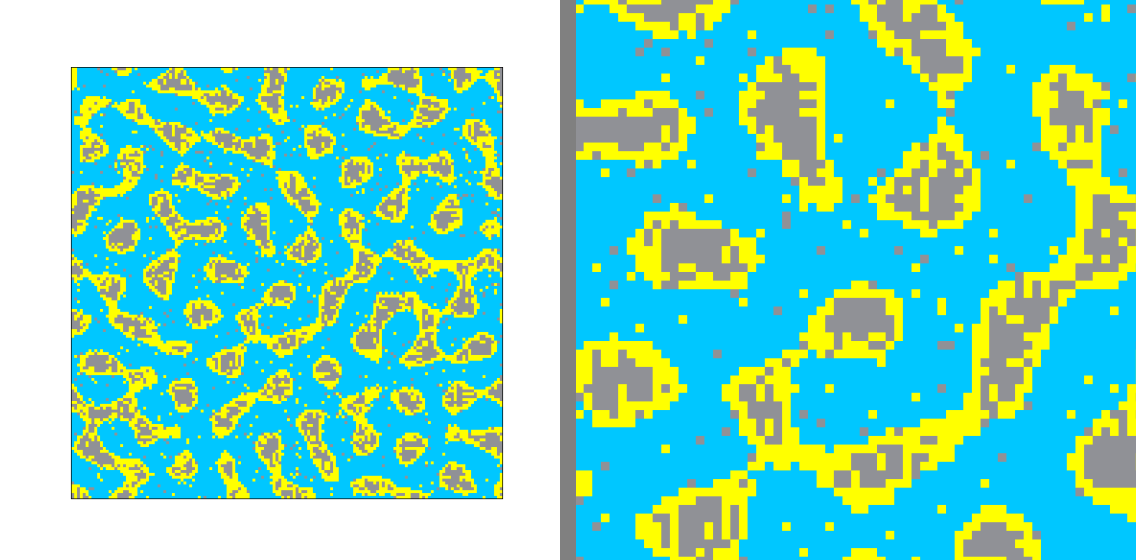
Left, the full canvas; right, a detail of the centre.
This pattern is drawn by a WebGL 1 fragment shader. Its source:

```glsl
precision highp float;
// A framed square grid of coloured cells on white. Random plane waves of
// similar length form a field; cells above a level make branching islands
// with a yellow rim and a grey mottled core, in a cyan sea with stray cells.

#define CELLS 150.0       // cells along one side of the grid
#define WAVELENGTH 16.0   // spacing of the islands, in cells
#define WAVES 28          // plane waves summed into the field
#define LEVEL 0.30        // field height at the shore
#define RIM 1.15          // rim width, in cells
#define MOTTLE 0.30       // share of yellow dashes in the core
#define STRAY 0.024       // share of stray cells of each colour
#define FRAME 0.0013      // line width of the frame
#define CENTER vec2(0.5125, 0.4945)
#define HALF_SIDE 0.3852

uniform vec2 u_resolution;

const vec3 PAPER = vec3(1.0);
const vec3 INK = vec3(0.0);
const vec3 CYAN = vec3(0.0, 0.78, 1.0);
const vec3 YELLOW = vec3(1.0, 1.0, 0.0);
const vec3 GREY = vec3(0.565, 0.57, 0.59);

float hash(vec2 p) {
  vec3 q = fract(vec3(p.xyx) * 0.1031);
  q += dot(q, q.yzx + 33.33);
  return fract((q.x + q.y) * q.z);
}

// Approximate distance to the shore in cells, positive inside an island.
float shoreDistance(vec2 p) {
  float height = 0.0;
  vec2 slope = vec2(0.0);
  for (int i = 0; i < WAVES; i++) {
    float n = float(i);
    float angle = 3.14159 * (n + hash(vec2(n, 3.7))) / float(WAVES);
    float k = 6.28318 / WAVELENGTH * mix(0.85, 1.15, hash(vec2(n, 11.3)));
    vec2 wave = k * vec2(cos(angle), sin(angle));
    float phase = dot(wave, p) + 6.28318 * hash(vec2(n, 23.9));
    height += cos(phase);
    slope -= wave * sin(phase);
  }
  float norm = sqrt(2.0 / float(WAVES));
  slope *= norm;
  return (height * norm - LEVEL) / sqrt(dot(slope, slope) + 0.06);
}

// Short horizontal or vertical runs of two cells.
float dashNoise(vec2 cell) {
  vec2 run = hash(floor(cell / 4.0) + 71.0) < 0.5 ? vec2(2.0, 1.0) : vec2(1.0, 2.0);
  return hash(floor(cell / run) + 191.0);
}

vec3 cellColor(vec2 cell) {
  cell = clamp(cell, 0.0, CELLS - 1.0);
  float grain = hash(cell + 37.0);
  float d = shoreDistance(cell + 0.5) + 0.5 * (hash(cell + 313.0) - 0.5);
  if (d < 0.0) {
    if (grain < STRAY) return YELLOW;
    return grain < 2.0 * STRAY ? GREY : CYAN;
  }
  if (d < RIM) return grain < 0.05 ? GREY : YELLOW;
  float share = MOTTLE * mix(1.3, 0.5, smoothstep(1.5, 4.5, d));
  return dashNoise(cell) < share ? YELLOW : GREY;
}

// Blends the four cells around the nearest grid corner by pixel coverage.
vec3 gridColor(vec2 p, float pixel) {
  vec2 corner = floor(p + 0.5);
  vec2 w = clamp((p - corner) / pixel + 0.5, 0.0, 1.0);
  vec3 low = mix(cellColor(corner - 1.0), cellColor(corner - vec2(0.0, 1.0)), w.x);
  vec3 high = mix(cellColor(corner - vec2(1.0, 0.0)), cellColor(corner), w.x);
  return mix(low, high, w.y);
}

float squareCoverage(vec2 p, float halfSide, float pixel) {
  vec2 c = clamp((halfSide - abs(p)) / pixel + 0.5, 0.0, 1.0);
  return c.x * c.y;
}

void main() {
  float side = min(u_resolution.x, u_resolution.y);
  float pixel = 1.0 / side;
  vec2 p = (gl_FragCoord.xy - 0.5 * (u_resolution - side)) / side - CENTER;
  float scale = CELLS / (2.0 * HALF_SIDE);

  vec3 color = mix(PAPER, INK, squareCoverage(p, HALF_SIDE + 0.5 * FRAME, pixel));
  float inside = squareCoverage(p, HALF_SIDE - 0.5 * FRAME, pixel);
  if (inside > 0.0) {
    color = mix(color, gridColor((p + HALF_SIDE) * scale, pixel * scale), inside);
  }
  gl_FragColor = vec4(color, 1.0);
}
```
